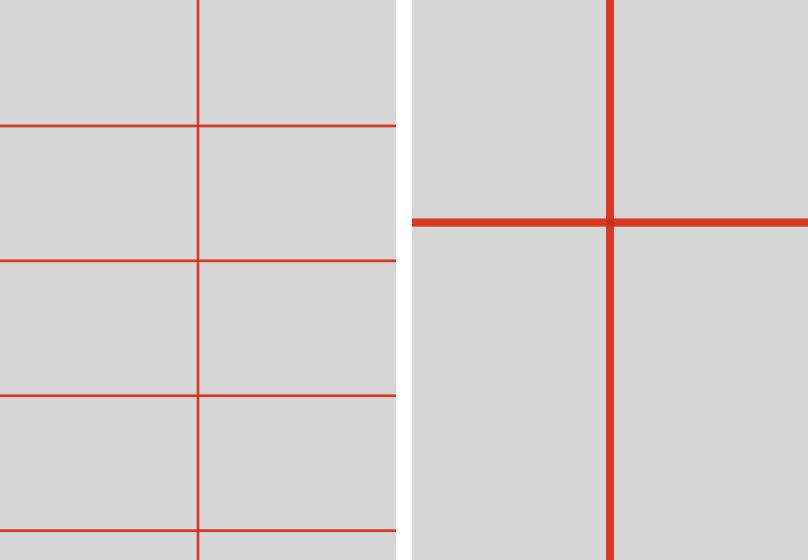
Left: the whole. Right: its middle third, enlarged.
Write a Shadertoy shader that draws this pattern.

```glsl
// Wide pale grey panels parted by thin red rules: one upright in the middle and
// four level ones at an even pitch. Each rule is a distance to a repeated line,
// softened over one pixel; the ink is slightly deeper where two rules cross.

// Distance to the nearest of the lines spaced by pitch, one lying at offset.
float lineDistance(float x, float offset, float pitch) {
    return abs(fract((x - offset) / pitch + 0.5) - 0.5) * pitch;
}

// Coverage of a rule of the given width, smoothed over one pixel.
float ruleCoverage(float dist, float width, float pixel) {
    return clamp((0.5 * width - dist) / pixel + 0.5, 0.0, 1.0);
}

void mainImage(out vec4 fragColor, in vec2 fragCoord) {
    // Canvas heights are the unit, so rules keep their weight at any size.
    float pixel = 1.0 / iResolution.y;
    vec2 p = fragCoord * pixel;
    float canvasWidth = iResolution.x * pixel;

    // Panels are one canvas width apart, shifted by half a panel.
    float upright = ruleCoverage(lineDistance(p.x, 0.5 * canvasWidth, canvasWidth), 0.0047, pixel);
    float level = ruleCoverage(lineDistance(p.y, 0.0524, 0.2409), 0.0049, pixel);

    // Red ink over grey paper, with a darker overlap.
    vec3 paper = vec3(0.838);
    vec3 ink = vec3(0.85, 0.22, 0.13) * (1.0 - 0.08 * upright * level);
    vec3 color = mix(paper, ink, max(upright, level));

    fragColor = vec4(color, 1.0);
}
```
